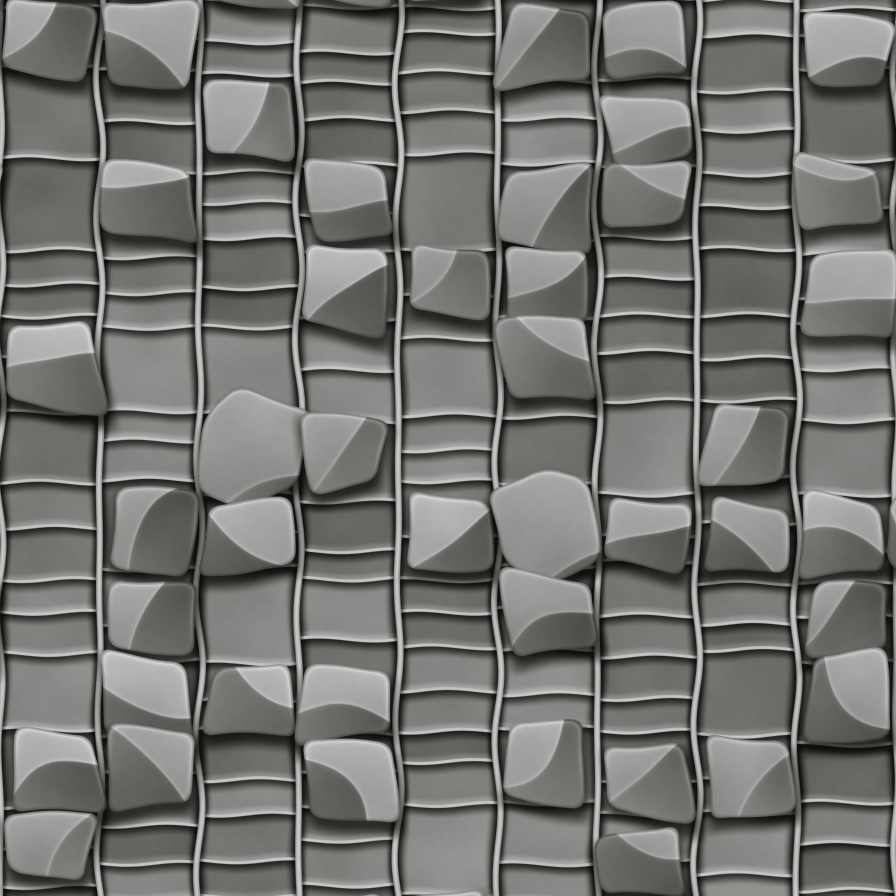
This pattern is drawn by a Shadertoy shader. Its source:

```glsl
const vec2 GRID = vec2(9.0, 11.0);
const float BAR_RADIUS = 0.0036;
const float WIRE_RADIUS = 0.0017;

float hash(vec2 p) {
    vec3 q = fract(p.xyx * 0.1031);
    q += dot(q, q.yzx + 33.33);
    return fract((q.x + q.y) * q.z);
}

float noise(vec2 p) {
    vec2 i = floor(p), f = fract(p);
    f = f * f * (3.0 - 2.0 * f);
    return mix(mix(hash(i), hash(i + vec2(1, 0)), f.x),
               mix(hash(i + vec2(0, 1)), hash(i + vec2(1, 1)), f.x), f.y);
}

float smoothMax(float a, float b, float k) {
    float h = max(k - abs(a - b), 0.0) / k;
    return max(a, b) + 0.25 * h * h * k;
}

float rowEdge(float column, float row) {
    return (row + 0.34 * (hash(vec2(column, row) + 5.0) - 0.5)) / GRID.y;
}

// Rounded convex outline with uneven sides
float stoneDistance(vec2 p, vec2 halfSize, float sides, vec2 seed) {
    float d = -1.0;
    for (float i = 0.0; i < sides; i++) {
        float angle = 6.28319 * i / sides + 0.4 * (hash(seed + i * 7.1) - 0.5);
        vec2 normal = vec2(cos(angle), sin(angle));
        float reach = length(normal * halfSize) * mix(0.85, 1.08, hash(seed + i * 3.7 + 9.0));
        d = smoothMax(d, dot(p, normal) - reach, 0.014);
    }
    return d;
}

// Recessed slabs, some cells split in two, with thin wires between
float slabTone(vec2 p, float pixel) {
    vec2 id = floor(p * GRID);
    if (p.y < rowEdge(id.x, id.y)) id.y--;
    else if (p.y >= rowEdge(id.x, id.y + 1.0)) id.y++;
    float low = rowEdge(id.x, id.y), high = rowEdge(id.x, id.y + 1.0);
    if (hash(id + 17.0) < 0.62) {
        float middle = mix(low, high, mix(0.36, 0.62, hash(id + 23.0)));
        if (p.y < middle) high = middle;
        else { low = middle; id += 0.5; }
    }
    float x = fract(p.x * GRID.x);
    float side = min(x, 1.0 - x) / GRID.x;
    float tone = mix(0.38, 0.56, hash(id + 31.0));
    tone += 0.07 * (x - 0.5) * (hash(id + 41.0) - 0.3);
    tone *= mix(0.4, 1.0, smoothstep(0.002, 0.014, side));
    tone *= mix(0.3, 1.0, smoothstep(0.001, 0.015, high - p.y));
    tone += 0.12 * (1.0 - smoothstep(0.002, 0.010, p.y - low));
    float wire = min(p.y - low, high - p.y);
    return mix(0.76, tone, smoothstep(-pixel, pixel, wire - WIRE_RADIUS));
}

// Upright rods along the column edges
float addBars(float tone, vec2 p, float pixel) {
    float column = round(p.x * GRID.x);
    float bend = 0.002 * sin(p.y * 37.0 + column * 2.3);
    float d = abs(p.x - column / GRID.x - bend);
    float rod = 0.77 - 0.32 * pow(d / BAR_RADIUS, 2.0);
    tone *= mix(0.55, 1.0, smoothstep(BAR_RADIUS, BAR_RADIUS + 0.006, d));
    return mix(rod, tone, smoothstep(-pixel, pixel, d - BAR_RADIUS));
}

// Raised stone with a curved crease, a bright rim and a cast shadow
float addStone(float tone, vec2 p, vec2 id, float pixel) {
    if (hash(id + 53.0) > 0.43) return tone;
    float big = step(0.93, hash(id + 61.0));
    vec2 jitter = vec2(hash(id + 67.0), hash(id + 71.0)) - 0.5;
    vec2 q = p - (id + 0.5) / GRID - jitter * vec2(0.010, 0.022);
    vec2 halfSize = mix(vec2(0.049, mix(0.038, 0.052, hash(id + 73.0))), vec2(0.064), big);
    float sides = mix(4.0, 6.0, big);
    float d = stoneDistance(q, halfSize, sides, id);
    float shadow = stoneDistance(q + vec2(-0.002, 0.010), halfSize, sides, id);
    tone *= mix(0.32, 1.0, smoothstep(-0.006, 0.013, shadow));

    float angle = mix(0.5, 2.7, hash(id + 79.0));
    vec2 up = vec2(cos(angle), sin(angle));
    float along = dot(q, vec2(-up.y, up.x));
    float bend = mix(-7.0, 7.0, hash(id + 83.0));
    float shift = mix(0.034 * (hash(id + 89.0) - 0.5), 0.044, big);
    float crease = dot(q, up) + bend * along * along + shift;
    float lit = mix(0.57, 0.67, hash(id + 97.0)) + 1.1 * q.y;
    float dim = mix(0.35, 0.47, hash(id + 101.0)) + 1.2 * along;
    float face = mix(dim, lit, smoothstep(-0.0015, 0.0015, crease));
    face += 0.13 * exp(-abs(crease) / 0.0017);
    face += 0.15 * exp(-abs(d + 0.003) / 0.002) * smoothstep(-0.03, 0.03, q.y + 0.5 * q.x);
    face *= mix(0.75, 1.0, smoothstep(0.0, 0.004, -d));
    return mix(face, tone, smoothstep(-pixel, pixel, d));
}

void mainImage(out vec4 fragColor, in vec2 fragCoord) {
    vec2 uv = fragCoord / iResolution.xy;
    float pixel = 0.8 / iResolution.y;
    vec2 p = uv + 0.0022 * vec2(sin(uv.y * 43.0), sin(uv.x * 51.0 + uv.y * 19.0));
    float tone = addBars(slabTone(p, pixel), p, pixel);

    // Stones may overlap neighbouring cells
    vec2 cell = floor(p * GRID);
    for (float y = 1.0; y >= -1.0; y--)
        for (float x = -1.0; x <= 1.0; x++)
            tone = addStone(tone, p, cell + vec2(x, y), pixel);

    tone += 0.05 * (noise(uv * 24.0) - 0.5) + 0.012 * (noise(uv * 170.0) - 0.5);
    vec3 tint = mix(vec3(1.02, 1.0, 0.95), vec3(1.0), smoothstep(0.2, 0.7, tone));
    fragColor = vec4(clamp(tone, 0.06, 0.85) * tint, 1.0);
}
```
